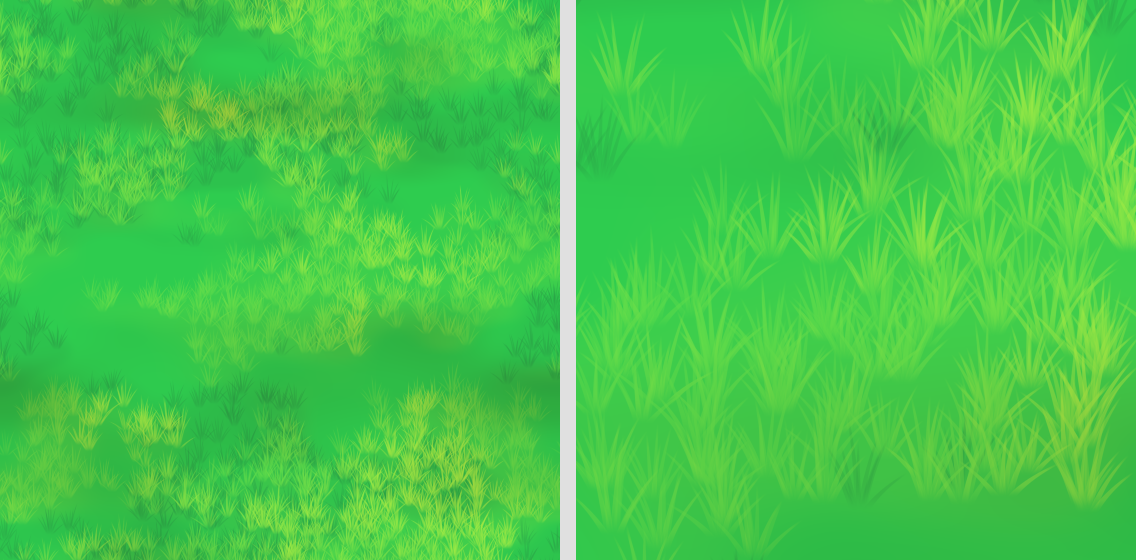
Left: the whole. Right: its middle third, enlarged.
Give the GLSL for this texture, as a Shadertoy shader.

```glsl
// Tiling meadow: soft green ground with fanned tufts of thin curved blades.
// Wrapped noise decides where tufts are bare, dark, lime or yellow; tufts are
// painted from back to front on a wrapping grid, then broad shade is laid over.

const vec3 GROUND = vec3(0.18, 0.80, 0.31);
const vec3 GROUND_LUSH = vec3(0.29, 0.82, 0.29);
const vec3 BLADE_DARK = vec3(0.16, 0.62, 0.27);
const vec3 BLADE_LIME = vec3(0.36, 0.86, 0.29);
const vec3 BLADE_YELLOW = vec3(0.68, 0.93, 0.26);
const vec3 SHADE_TINT = vec3(1.0, 0.84, 0.80);
const int BLADES = 9;

// Integer hash giving three values from 0 to 1
vec3 hash3(vec2 cell, int seed) {
    uvec3 v = uvec3(ivec3(ivec2(cell), seed));
    v = v * 1664525u + 1013904223u;
    v.x += v.y * v.z; v.y += v.z * v.x; v.z += v.x * v.y;
    v ^= v >> 16u;
    v.x += v.y * v.z; v.y += v.z * v.x; v.z += v.x * v.y;
    return vec3(v >> 8u) / 16777216.0;
}

// Value noise that repeats after a whole number of cells
float wrapNoise(vec2 uv, vec2 period, int seed) {
    vec2 p = uv * period;
    vec2 cell = floor(p);
    vec2 f = p - cell;
    f = f * f * (3.0 - 2.0 * f);
    vec2 lo = mod(cell, period);
    vec2 hi = mod(cell + 1.0, period);
    float bottom = mix(hash3(lo, seed).x, hash3(vec2(hi.x, lo.y), seed).x, f.x);
    float top = mix(hash3(vec2(lo.x, hi.y), seed).x, hash3(hi, seed).x, f.x);
    return mix(bottom, top, f.y);
}

float cloud(vec2 uv, vec2 period, int seed) {
    return 0.6 * wrapNoise(uv, period, seed)
         + 0.4 * wrapNoise(uv, period * 2.0, seed + 1);
}

// Share of bright grass growing at a place
float lushness(vec2 uv) {
    return smoothstep(0.30, 0.62, cloud(uv, vec2(5.0, 9.0), 11));
}

// Share of dark grass growing at a place
float gloom(vec2 uv) {
    return smoothstep(0.42, 0.66, cloud(uv, vec2(5.0, 8.0), 21));
}

// Coverage of one tapered, bent blade rooted at the origin
float blade(vec2 p, float height, float lean, float bend, float halfWidth, float soft) {
    float t = p.y / height;
    if (t < 0.0 || t > 1.0) return 0.0;
    float slope = (lean + 2.0 * bend * t) / height;
    float d = abs(p.x - lean * t - bend * t * t) / sqrt(1.0 + slope * slope);
    float w = halfWidth * (1.0 - 0.8 * t);
    float body = 1.0 - smoothstep(w - soft, w + soft, d);
    return body * smoothstep(0.0, 0.4, t) * min(1.0, 5.0 * (1.0 - t));
}

// Paints one grid of tufts over a colour, back rows first
vec3 paintTufts(vec3 col, vec2 uv, float grid, int seed, bool bright, float opacity) {
    vec2 p = uv * grid;
    vec2 home = floor(p);
    float soft = 0.7 * grid / iResolution.y;
    for (int row = 0; row >= -2; row--)
    for (int column = -1; column <= 1; column++) {
        vec2 cell = home + vec2(column, row);
        vec2 id = mod(cell, grid);
        vec3 rnd = hash3(id, seed);
        vec2 root = cell + rnd.xy;
        vec2 place = root / grid;
        float amount = bright ? lushness(place) : gloom(place);
        if (rnd.z > amount) continue;
        float sun = smoothstep(0.34, 0.76, cloud(place, vec2(4.0, 7.0), 31));
        float alpha = opacity * mix(0.55, 1.0, amount);
        for (int i = 0; i < BLADES; i++) {
            vec3 r = hash3(id, seed + 1 + i);
            float fan = (float(i) + r.x) / float(BLADES) * 2.0 - 1.0;
            float height = mix(1.75, 0.85, fan * fan) * mix(0.6, 1.0, r.y);
            float bend = 0.25 * fan + 0.3 * (r.z - 0.5);
            float cover = blade(p - root - vec2(0.12 * fan, 0.0), height,
                                0.42 * fan, bend, 0.055, soft);
            float yellow = clamp(sun * 0.8 + 0.5 * (r.z - 0.4), 0.0, 1.0);
            vec3 ink = bright ? mix(BLADE_LIME, BLADE_YELLOW, yellow) : BLADE_DARK;
            col = mix(col, ink, cover * alpha);
        }
    }
    return col;
}

void mainImage(out vec4 fragColor, in vec2 fragCoord) {
    vec2 uv = fragCoord / iResolution.xy;

    // Ground, warmer beneath thick grass and dimmer beneath dark grass
    vec3 col = mix(GROUND, GROUND_LUSH, 0.65 * lushness(uv));
    col = mix(col, BLADE_DARK, 0.22 * gloom(uv));

    // Dark tufts behind, bright tufts in front
    col = paintTufts(col, uv, 29.0, 100, false, 0.42);
    col = paintTufts(col, uv, 31.0, 200, true, 0.50);
    col = paintTufts(col, uv, 27.0, 300, true, 0.58);

    // Broad shade stretched sideways
    float shade = smoothstep(0.46, 0.82, cloud(uv, vec2(2.0, 5.0), 41));
    col *= mix(vec3(1.0), SHADE_TINT, shade);
    fragColor = vec4(col, 1.0);
}
```
